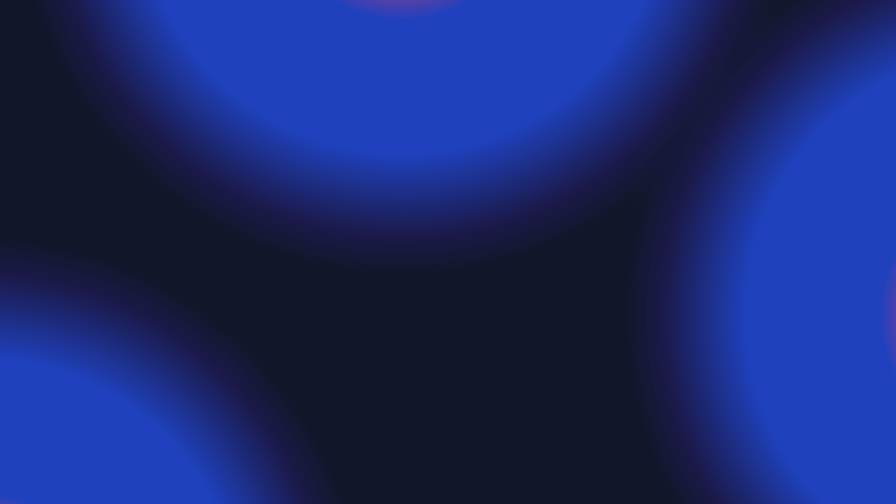
Give the GLSL for this background, as a Shadertoy shader.

```glsl
#define CORE_INNER   0.17
#define CORE_OUTER   0.26
#define BODY_EDGE    0.525
#define HALO_MID     0.69
#define HALO_EDGE    0.77
#define BLEND_WIDTH  0.06

#define NIGHT   vec3(0.065, 0.090, 0.155)
#define INDIGO  vec3(0.105, 0.100, 0.290)
#define BLUE    vec3(0.122, 0.255, 0.740)
#define MAGENTA vec3(0.600, 0.245, 0.560)

// Linear ramp from 0 at a to 1 at b
float ramp(float a, float b, float x) {
    return clamp((x - a) / (b - a), 0.0, 1.0);
}

// Smooth union of two distances
float softMin(float a, float b, float width) {
    float h = max(width - abs(a - b), 0.0) / width;
    return min(a, b) - 0.25 * h * h * width;
}

// Colour of an orb by distance from its centre
vec3 orbColor(float r) {
    vec3 color = mix(MAGENTA, BLUE, ramp(CORE_INNER, CORE_OUTER, r));
    color = mix(color, INDIGO, ramp(BODY_EDGE, HALO_MID, r));
    return mix(color, NIGHT, ramp(HALO_MID, HALO_EDGE, r));
}

void mainImage(out vec4 fragColor, in vec2 fragCoord) {
    // Canvas height is one unit; x is fitted to the canvas width
    vec2 p = fragCoord / iResolution.xy * vec2(16.0 / 9.0, 1.0);

    // Orb centres: top, right, lower left
    vec2 centers[3] = vec2[3](
        vec2(0.799, 1.220), vec2(2.005, 0.375), vec2(-0.044, -0.236));

    float nearest = 10.0;
    for (int i = 0; i < 3; i++) {
        nearest = softMin(nearest, distance(p, centers[i]), BLEND_WIDTH);
    }

    fragColor = vec4(orbColor(nearest), 1.0);
}
```
